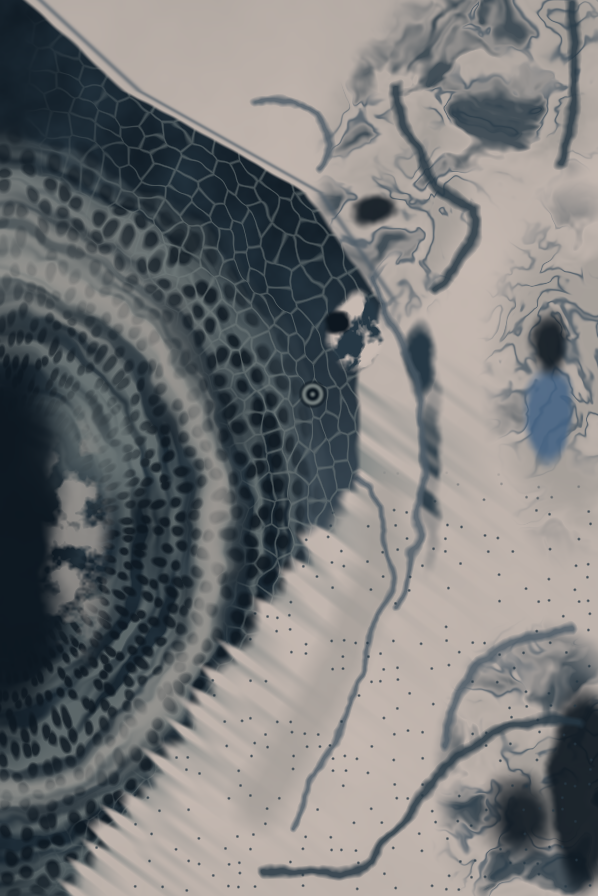
Reproduce this texture procedurally as a WebGL 1 fragment shader.

```glsl
precision highp float;
// Poured-paint texture: a dark disc of ringed, cellular pigment on cream.
// Polar noise and Voronoi cells fill the disc; warped noise, Bezier veins
// and soft ellipses form the marbling around it.
uniform vec2 u_resolution;
#define SPAN 7.68
#define CENTRE vec2(-.1, 4.5)
#define CELLS vec2(7, 15)
#define NAVY vec3(.05, .09, .125)
#define SLATE vec3(.15, .22, .27)
#define STEEL vec3(.29, .35, .4)
#define ASH vec3(.45, .49, .49)
#define STONE vec3(.62, .6, .58)
#define CREAM vec3(.78, .73, .7)

vec2 warped; // wobbly position for blots and veins
vec3 col;

void paint(vec3 c, float amount) { col = mix(col, c, amount); }
float hash(vec2 p) { return fract(sin(dot(p, vec2(127.1, 311.7))) * 43758.5); }
float noise(vec2 p) {
  vec2 i = floor(p), f = fract(p);
  f *= f * (3. - 2. * f);
  return mix(mix(hash(i), hash(i + vec2(1, 0)), f.x),
    mix(hash(i + vec2(0, 1)), hash(i + 1.), f.x), f.y);
}
float fbm(vec2 p) {
  float sum = 0., amp = .53;
  for (int i = 0; i < 4; i++) { sum += amp * noise(p); p = p * 2.03 + 7.1; amp *= .5; }
  return sum;
}
float bump(float x, float w) { return exp(-x * x / (w * w)); }
float ramp(float a, float b, float x) { return clamp((x - a) / (b - a), 0., 1.); }
float blob(float x, float y, float rx, float ry, float soft) {
  float d = length((warped - vec2(x, y)) / vec2(rx, ry));
  return 1. - smoothstep(1. - soft, 1. + soft, d);
}
// Nearest cell distance, and the gap to the second nearest
vec2 cells(vec2 p) {
  vec2 best = vec2(9);
  for (int k = 0; k < 9; k++) {
    vec2 n = floor(p) + vec2(mod(float(k), 3.), floor(float(k) / 3.)) - 1.;
    float d = length(n + .15 + .7 * vec2(hash(n), hash(n + 31.7)) - p);
    best = d < best.x ? vec2(d, best.x) : vec2(best.x, min(best.y, d));
  }
  return vec2(best.x, best.y - best.x);
}
// Soft stroke along a quadratic Bezier
float vein(float ax, float ay, float bx, float by, float cx, float cy, float w) {
  vec2 a = vec2(ax, ay), b = vec2(bx, by), c = vec2(cx, cy), from = a;
  float d = 9.;
  for (int i = 1; i < 11; i++) {
    float t = float(i) * .1;
    vec2 to = mix(mix(a, b, t), mix(b, c, t), t), e = to - from, v = warped - from;
    d = min(d, length(v - e * ramp(0., dot(e, e), dot(v, e))));
    from = to;
  }
  return ramp(w + SPAN / u_resolution.y, w * .3, d);
}
float discEdge(float y) {
  return .2 + .85 * ramp(0., .78, y) + 1.55 * ramp(.78, 1.65, y) + .65 * ramp(1.65, 2.6, y)
    - .2 * ramp(2.6, 3.2, y) - 1.27 * ramp(4.1, 5.8, y) - 1.28 * ramp(5.8, SPAN, y);
}
void paintDisc(vec2 q) {
  vec2 d = (q - CENTRE) / vec2(1, 1.2);
  float a = atan(d.y, d.x), up = smoothstep(.2, 1.4, -a);
  float r = length(d) + .22 * (fbm(q * 1.7) - .5) + .05 * (noise(q * 7.) - .5);
  float strand = mix(noise(vec2(r * 10., a * 1.6)), noise(vec2(r * 24., a * 3.)), .35);
  col = mix(NAVY, SLATE, fbm(q * 2.5) * .9);
  // Rings
  paint(ASH, ramp(.4, .72, strand) * ramp(.7, 1.3, r) * ramp(3. - .2 * up, 2.45, r) * .75);
  paint(STEEL, ramp(2.5, 2.8, r) * ramp(.6, .1, abs(a)) * .55);
  float light = bump(r - 1.95 + .05 * up, mix(.16, .5, up));
  paint(mix(ASH, STONE, strand), light * (.45 + .55 * ramp(.2, .6, strand)));
  // Dark pores inside, pale cell walls outside
  vec2 c = cells(vec2(r, a) * CELLS);
  paint(NAVY, ramp(.45, .25, c.x) * ramp(.75, 1.1, r) * ramp(2.9, 2.5, r) * (.85 - .7 * light));
  paint(ASH, ramp(.15, .02, c.y) * ramp(2.1, 2.4, r) * ramp(.2, 1.4, q.x) * .55);
  // Smear, dark core, pale flakes and ringed bubble
  paint(ASH, blob(.75, 3.8, .45, .6, .6) * strand);
  paint(NAVY, blob(0., 4.7, .55, 1.6, .3) * .9);
  paint(STONE, blob(.68, 4.6, .24, .85, .5) * ramp(.43, .6, fbm(q * 5.)) * .85);
  float b = length(q - vec2(2.68, 3.38));
  paint(mix(NAVY, ASH, .5 + .5 * cos(b * 85.)), ramp(.13, .09, b));
}
void paintMarble(vec2 q, float zone) {
  vec2 w = q + .9 * vec2(fbm(q * 1.5), fbm(q * 1.5 + 9.));
  float m = fbm(w * 1.9), line = bump(fract(m * 6.) - .5, .13);
  paint(STONE, zone * ramp(.4, .65, m) * .8);
  paint(STEEL, zone * line * ramp(.35, .6, noise(w * 2.2)) * .8);
  paint(SLATE, zone * ramp(.42, .3, m) * .8);
}
void main() {
  vec2 q = vec2(gl_FragCoord.x, u_resolution.y - gl_FragCoord.y) * SPAN / u_resolution.y;
  warped = q + .16 * (vec2(fbm(q * 3.), fbm(q * 3. + 5.)) - .5);
  float low = ramp(4., 4.4, q.y), s = (discEdge(q.y) - q.x) * .76;
  // Cream ground with feathered streaks and a fold
  col = mix(CREAM, STONE, .35 * fbm(q * 1.3) + .3 * ramp(1.5, 0., q.y));
  float comb = noise(vec2(dot(q, vec2(-9, 12)), s * 1.6));
  paint(ASH, exp(min(s, 0.) * 2.2) * ramp(3., 3.3, q.y) * ramp(.4, .85, comb) * .8);
  paint(STONE, vein(3.3, 4.3, 3.4, 5., 2.2, 6.9, .3) * .6);
  // Marbled regions
  float zone = max(blob(3.4, 1.5, .6, 1.15, .25), blob(4.3, .6, .95, .95, .3));
  zone = max(zone, max(blob(4.95, 3.2, .65, 1.3, .35), blob(4.65, 6.7, .85, 1.2, .2)));
  paintMarble(q, zone);
  // Blots
  paint(STEEL * vec3(.9, 1.1, 1.3), blob(4.7, 3.55, .22, .4, .25) * .85);
  paint(NAVY, max(blob(4.7, 2.95, .15, .24, .4), blob(5., 6.75, .28, .85, .2)) * .9);
  paint(NAVY, max(blob(4.45, 7., .25, .3, .6), blob(3.23, 1.8, .16, .13, .4)) * .9);
  paint(SLATE, max(blob(3.6, 3.1, .12, .27, .35), blob(3.69, 3.95, .08, .7, .5) * comb));
  // Veins
  float dark = max(vein(3.4, .7, 3.5, 1.5, 4.05, 1.8, .055), vein(4.05, 1.8, 4.1, 2.2, 3.75, 2.5, .06));
  dark = max(dark, vein(4.95, 6.2, 4., 6., 3.2, 7.4, .055));
  dark = max(dark, vein(3.2, 7.4, 2.9, 7.6, 2.25, 7.45, .05));
  paint(SLATE, max(dark, vein(4.9, 0., 5.05, .8, 4.8, 1.4, .06)) * .85);
  float faint = max(vein(3.05, 4.1, 3.85, 4.5, 2.5, 7.1, .03), vein(3.2, 2.4, 3.95, 3.6, 3.4, 5.2, .04));
  faint = max(faint, vein(2.2, .9, 3., .85, 2.75, 1.45, .035));
  paint(STEEL, max(faint, vein(4.9, 5.4, 3.9, 5.5, 3.8, 6.4, .05)) * .8);
  // Specks
  vec2 id = floor(q * 9.), jitter = vec2(hash(id), hash(id + 4.)) * .4 + .3;
  paint(SLATE, ramp(.15, .04, length(fract(q * 9.) - jitter)) * step(.72, hash(id + 2.)) * low * .8);
  // Rim line, then the disc with a combed lower edge
  paint(STEEL, bump(s + .11, .025) * ramp(2.8, 2.5, q.y) * .6);
  vec3 ground = col;
  paintDisc(q);
  float soft = mix(.025, .09, low), cut = s + .03 * noise(q * 6.) + low * .24 * (comb - .5);
  col = mix(ground, col, smoothstep(-soft, soft, cut));
  // Pale swirl on the rim
  paint(mix(CREAM, SLATE, ramp(.52, .65, fbm(warped * 5.))), blob(3.05, 2.85, .25, .32, .15));
  paint(NAVY, blob(2.86, 2.76, .1, .09, .3));
  gl_FragColor = vec4(col, 1);
}
```
